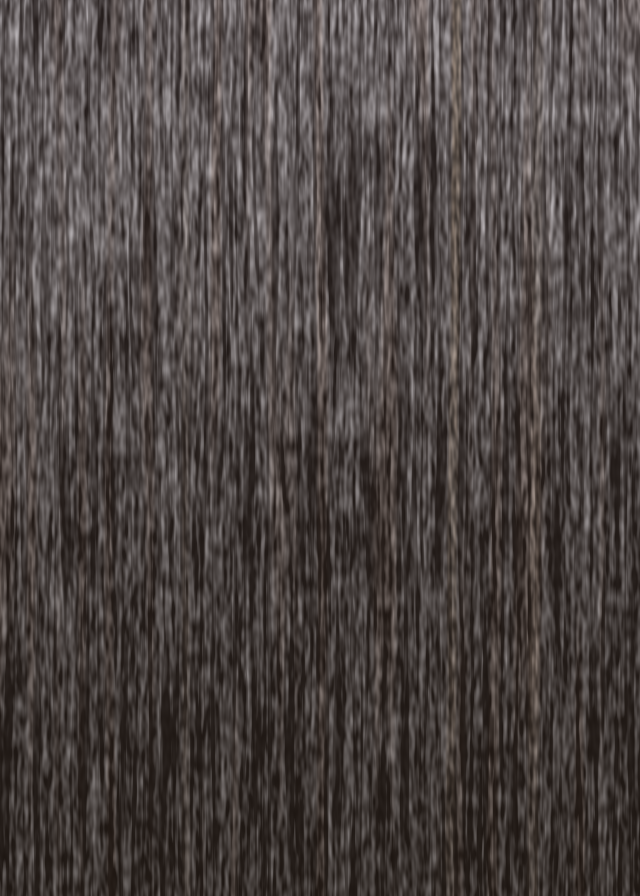
Reproduce this texture procedurally as a WebGL 1 fragment shader.

```glsl
precision highp float;
uniform vec2 u_resolution;

vec2 gradientAt(vec2 cell) {
  vec3 q = fract(vec3(cell.xyx) * vec3(0.1031, 0.1030, 0.0973));
  q += dot(q, q.yzx + 33.33);
  float angle = 6.2832 * fract((q.x + q.y) * q.z);
  return vec2(cos(angle), sin(angle));
}

// Gradient noise, scaled to roughly -1..1
float noise(vec2 p) {
  vec2 i = floor(p), f = fract(p);
  vec2 u = f * f * f * (f * (f * 6.0 - 15.0) + 10.0);
  float a = dot(gradientAt(i), f);
  float b = dot(gradientAt(i + vec2(1.0, 0.0)), f - vec2(1.0, 0.0));
  float c = dot(gradientAt(i + vec2(0.0, 1.0)), f - vec2(0.0, 1.0));
  float d = dot(gradientAt(i + 1.0), f - 1.0);
  return 1.5 * mix(mix(a, b, u.x), mix(c, d, u.x), u.y);
}

// Soft vertical band around a centre line
float streak(float x, float centre, float halfWidth) {
  return 1.0 - smoothstep(halfWidth * 0.4, halfWidth, abs(x - centre));
}

void main() {
  vec2 p = gl_FragCoord.xy / u_resolution.x;
  float height = gl_FragCoord.y / u_resolution.y;

  // Strands wander slightly sideways
  float x = p.x + 0.0018 * noise(vec2(p.x * 12.0, p.y * 4.0));

  // Long strands, shorter fibres and slender slanted flecks
  float broad = noise(vec2(x * 19.0 + 7.3, p.y * 0.9));
  float strand = noise(vec2(x * 89.0, p.y * 2.3 + 4.1));
  float fibre = noise(vec2(x * 149.0 + 31.7, p.y * 10.0));
  float fleck = noise(vec2(x * 167.0 + p.y * 5.0, p.y * 42.0 + 11.0));
  float glint = noise(vec2(x * 131.0 - p.y * 7.0 + 50.0, p.y * 25.0));

  // Long and short dark pores between the strands
  float longPore = smoothstep(0.10, 0.42, noise(vec2(x * 113.0 + 61.0, p.y * 2.4)));
  float shortPore = smoothstep(0.12, 0.45, noise(vec2(x * 139.0 + 23.0, p.y * 6.5 + 8.0)));
  float pore = max(longPore, 0.8 * shortPore);

  // Light falls off towards the bottom
  float light = mix(0.210, 0.415, smoothstep(-0.1, 1.1, height));
  float contrast = mix(0.95, 1.2, height);
  float relief = 0.035 * broad + 0.085 * strand + 0.13 * fibre;
  relief += (0.125 * fleck + 0.11 * glint) * (1.0 - 0.5 * pore);
  light += contrast * (relief - 0.125 * pore);
  light = max(light, 0.105 + 0.025 * fleck + 0.03 * height);

  // Brown shadows rising to cool grey highlights
  vec3 wood = mix(vec3(0.130, 0.102, 0.090), vec3(0.525, 0.503, 0.503),
                  (light - 0.10) / 0.41);
  wood += vec3(0.000, -0.002, 0.010) * (height - 0.4);

  // Faint brown tint on scattered strands
  float tint = smoothstep(0.1, 0.6, noise(vec2(x * 37.0 + 90.0, p.y * 0.9)));
  wood *= mix(vec3(1.0), vec3(1.03, 0.985, 0.95), tint);

  // One pale tan streak and two weaker brown ones
  float paleTan = streak(x, 0.703 + 0.011 * height, 0.010) * mix(0.35, 1.0, height);
  float rightBrown = streak(x, 0.832 + 0.010 * height, 0.011) * 0.35;
  float leftBrown = streak(x, 0.290, 0.008) * 0.25;
  float warm = max(paleTan, max(rightBrown, leftBrown));
  vec3 tan = vec3(0.44, 0.385, 0.335) * (1.0 + 0.5 * fleck + 0.4 * fibre);
  wood = mix(wood, tan, warm * 0.65);

  gl_FragColor = vec4(clamp(wood, 0.0, 1.0), 1.0);
}
```
